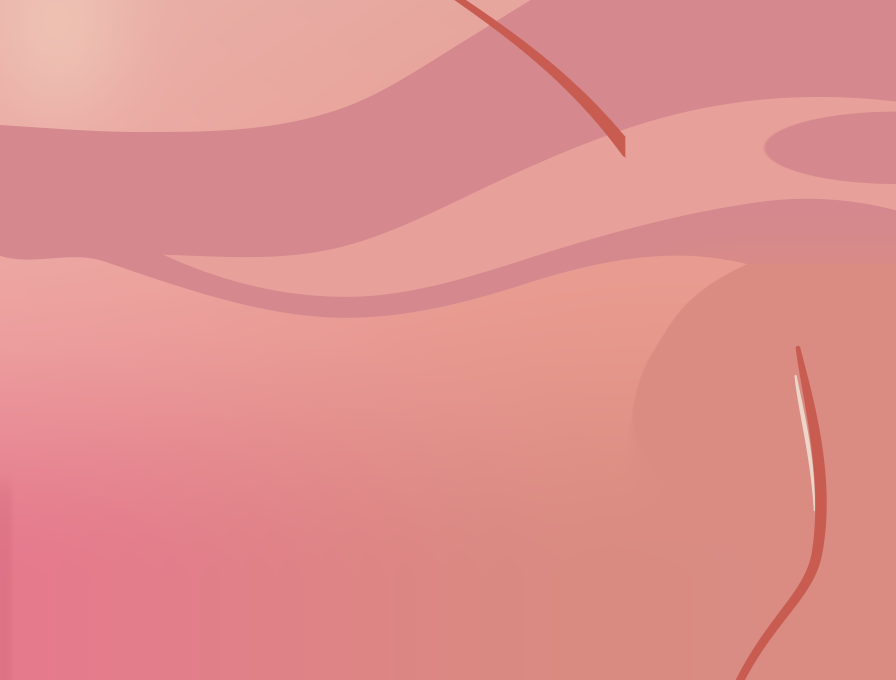
Write a WebGL 1 fragment shader that draws this background.

```glsl
precision highp float;
// Soft pink flowing bands over a rosy gradient, with thin red brush strokes.
uniform vec2 u_resolution;

// Canvas measured in units, origin moved to the upper left.
const vec2 CANVAS = vec2(7.68, 5.82);

const vec3 TOP_LEFT = vec3(0.915, 0.695, 0.660);
const vec3 TOP_RIGHT = vec3(0.900, 0.645, 0.615);
const vec3 MID_LEFT = vec3(0.930, 0.645, 0.632);
const vec3 MID_RIGHT = vec3(0.910, 0.605, 0.560);
const vec3 LOW_LEFT = vec3(0.900, 0.475, 0.555);
const vec3 LOW_RIGHT = vec3(0.850, 0.545, 0.505);
const vec3 GLOW = vec3(0.935, 0.770, 0.710);
const vec3 MAUVE = vec3(0.835, 0.535, 0.557);
const vec3 LENS = vec3(0.908, 0.633, 0.603);
const vec3 HILL = vec3(0.853, 0.548, 0.513);
const vec3 RED = vec3(0.785, 0.360, 0.315);
const vec3 SHINE = vec3(0.920, 0.840, 0.790);

const float GRADIENT_MID = 2.6;
const float GRADIENT_END = 5.0;
const int STROKE_STEPS = 24;

// Coverage of a signed distance, smoothed over one pixel.
float fill(float d) {
  return clamp(0.5 - d * u_resolution.x / CANVAS.x, 0.0, 1.0);
}

// Hermite span between knots (position, value, slope).
float span(float x, vec3 a, vec3 b) {
  float h = b.x - a.x;
  float t = clamp((x - a.x) / h, 0.0, 1.0);
  float s = t * t * (3.0 - 2.0 * t);
  float u = 1.0 - t;
  return mix(a.y, b.y, s) + h * t * u * (u * a.z - t * b.z);
}

float curve(float x, vec3 a, vec3 b, vec3 c, vec3 d, vec3 e) {
  if (x < b.x) return span(x, a, b);
  if (x < c.x) return span(x, b, c);
  if (x < d.x) return span(x, c, d);
  return span(x, d, e);
}

vec2 bezier(vec2 a, vec2 b, vec2 c, vec2 d, float t) {
  float u = 1.0 - t;
  return u * u * (u * a + 3.0 * t * b) + t * t * (3.0 * u * c + t * d);
}

// Distance to a Bezier brush stroke; radii are given at start, middle and end.
float stroke(vec2 p, vec2 a, vec2 b, vec2 c, vec2 d, vec3 radii) {
  float nearest = 100.0;
  vec2 from = a;
  for (int i = 1; i <= STROKE_STEPS; i++) {
    float t = float(i) / float(STROKE_STEPS);
    vec2 to = bezier(a, b, c, d, t);
    vec2 dir = to - from;
    float k = clamp(dot(p - from, dir) / dot(dir, dir), 0.0, 1.0);
    float s = t + (k - 1.0) / float(STROKE_STEPS);
    float r = mix(mix(radii.x, radii.y, s), mix(radii.y, radii.z, s), s);
    nearest = min(nearest, length(p - from - k * dir) - r);
    from = to;
  }
  return nearest;
}

vec3 backdrop(vec2 p) {
  float across = smoothstep(-0.6, 5.6, p.x);
  vec3 top = mix(TOP_LEFT, TOP_RIGHT, across);
  vec3 mid = mix(MID_LEFT, MID_RIGHT, across);
  vec3 low = mix(LOW_LEFT, LOW_RIGHT, across);
  vec3 color = mix(top, mid, clamp(p.y / GRADIENT_MID, 0.0, 1.0));
  color = mix(color, low, smoothstep(GRADIENT_MID - 0.4, GRADIENT_END, p.y));
  vec2 g = (p - vec2(0.5, 0.2)) / vec2(0.6, 0.8);
  color = mix(color, GLOW, 0.8 * exp(-dot(g, g)));
  float strip = (1.0 - smoothstep(0.06, 0.14, p.x)) * smoothstep(4.0, 4.3, p.y);
  return color - 0.03 * strip;
}

void main() {
  vec2 st = gl_FragCoord.xy / u_resolution;
  vec2 p = vec2(st.x, 1.0 - st.y) * CANVAS;
  vec3 color = backdrop(p);

  // Edges of the bands, from top to bottom.
  float bandTop = curve(p.x, vec3(0.0, 1.07, 0.06), vec3(1.2, 1.13, 0.0),
    vec3(2.95, 0.92, -0.36), vec3(3.9, 0.4, -0.62), vec3(4.6, -0.03, -0.6));
  float lensTop = curve(p.x, vec3(1.4, 2.18, 0.03), vec3(2.9, 2.12, -0.24),
    vec3(4.2, 1.585, -0.47), vec3(5.5, 1.06, -0.31), vec3(7.68, 0.87, 0.12));
  float lensLow = curve(p.x, vec3(1.4, 2.18, 0.46), vec3(3.0, 2.54, -0.01),
    vec3(4.5, 2.22, -0.32), vec3(6.5, 1.73, -0.14), vec3(7.68, 1.8, 0.26));
  float bandLow = curve(p.x, vec3(0.0, 2.19, 0.3), vec3(0.9, 2.24, 0.34),
    vec3(3.0, 2.72, -0.01), vec3(4.5, 2.43, -0.32), vec3(6.4, 2.26, 0.25));

  // Rounded hill at the right, its left edge dissolving downwards.
  float hillEdge = curve(p.y, vec3(2.26, 6.4, -2.2), vec3(3.0, 5.6, -0.62),
    vec3(3.8, 5.4, 0.0), vec3(4.8, 5.42, 0.0), vec3(5.82, 5.42, 0.0));
  float fade = smoothstep(3.5, 5.0, p.y);
  float soft = mix(0.02, 1.2, fade);
  float hill = smoothstep(-0.5 * soft, soft, p.x - hillEdge) * step(2.2, p.y);
  color = mix(color, HILL, hill);

  // Mauve band with the light lens cut into it.
  vec3 bandColor = mix(MAUVE, HILL, smoothstep(1.7, 2.7, p.y) * smoothstep(4.8, 6.4, p.x));
  color = mix(color, bandColor, fill(max(bandTop - p.y, p.y - bandLow)));
  float lens = max(max(lensTop - p.y, p.y - lensLow), 1.4 - p.x);
  color = mix(color, LENS, fill(lens));
  vec2 island = (p - vec2(7.68, 1.265)) / vec2(1.13, 0.31);
  color = mix(color, MAUVE, fill((length(island) - 1.0) * 0.31));

  // Brush strokes and the pale highlight.
  float shine = stroke(p, vec2(6.82, 3.22), vec2(6.86, 3.5), vec2(6.97, 3.9), vec2(6.98, 4.37), vec3(0.01, 0.03, 0.005));
  float upper = stroke(p, vec2(3.9, -0.03), vec2(4.35, 0.28), vec2(4.9, 0.66), vec2(5.38, 1.29), vec3(0.028, 0.035, 0.06));
  float stem = stroke(p, vec2(6.84, 2.98), vec2(6.92, 3.4), vec2(7.12, 4.1), vec2(7.0, 4.75), vec3(0.02, 0.06, 0.045));
  float tail = stroke(p, vec2(7.0, 4.75), vec2(6.93, 5.1), vec2(6.6, 5.3), vec2(6.32, 5.87), vec3(0.045, 0.04, 0.035));
  color = mix(color, SHINE, fill(shine));
  color = mix(color, RED, fill(min(max(upper, p.x - 5.36), min(stem, tail))));

  gl_FragColor = vec4(color, 1.0);
}
```
